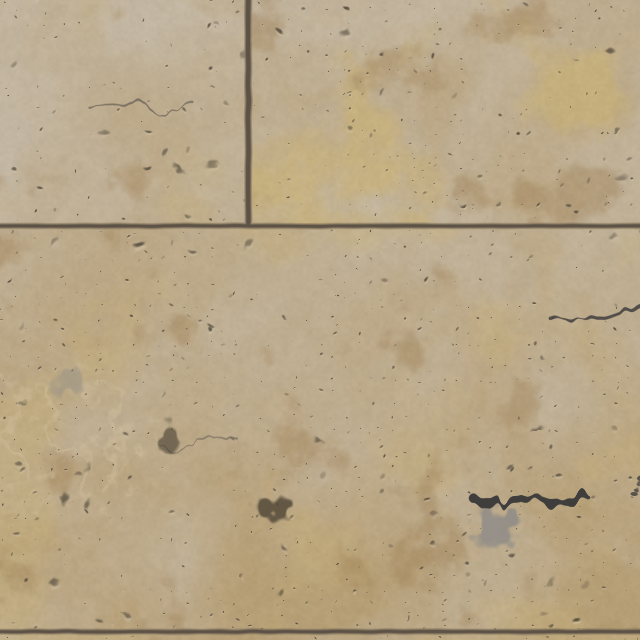
This texture is drawn by a Shadertoy shader. Its source:

```glsl
// Honed travertine slabs in running courses, with narrow joints, pits, cracks and mineral stains.

float hash(vec2 p) {
    vec3 q = fract(p.xyx * vec3(0.1031, 0.1030, 0.0973));
    q += dot(q, q.yzx + 33.33);
    return fract((q.x + q.y) * q.z);
}

float noise(vec2 p) {
    vec2 i = floor(p), f = fract(p);
    f = f * f * (3.0 - 2.0 * f);
    return mix(mix(hash(i), hash(i + vec2(1, 0)), f.x),
               mix(hash(i + vec2(0, 1)), hash(i + vec2(1, 1)), f.x), f.y);
}

float fbm(vec2 p) {
    float sum = 0.0, amp = 0.52;
    for (int i = 0; i < 5; i++) {
        sum += amp * noise(p);
        p = mat2(1.6, 1.2, -1.2, 1.6) * p + 7.3;
        amp *= 0.5;
    }
    return sum;
}

// Coverage of a soft, ragged ellipse
float blob(vec2 p, vec2 centre, vec2 radius, float ragged) {
    vec2 q = (p - centre) / radius;
    float d = length(q) - 1.0 + ragged * (noise(p * 75.0) - 0.5);
    return 1.0 - smoothstep(-0.25, 0.3, d);
}

// Wandering crack from a to b whose width varies along its length
float crack(vec2 p, vec2 a, vec2 b, float bend, float width) {
    vec2 d = b - a;
    float t = clamp(dot(p - a, d) / dot(d, d), 0.0, 1.0);
    vec2 q = p - a - d * t;
    q.y -= bend * (noise(vec2(t * 4.0, a.x * 90.0)) - 0.5 + 0.3 * noise(vec2(t * 15.0, a.y * 70.0)));
    float w = width * (0.2 + 1.3 * noise(p * 65.0));
    return 1.0 - smoothstep(w - 0.001, w + 0.0015, length(q));
}

// Scattered pits: x is the dark hollow, y the lit lower lip
vec2 pits(vec2 p) {
    vec2 result = vec2(0);
    for (int k = 0; k < 3; k++) {
        float count = 17.0 * pow(1.75, float(k));
        vec2 g = p * count + float(k) * 31.7, id = floor(g);
        float cluster = smoothstep(0.3, 0.7, noise(p * 7.0 + float(k) * 5.0));
        float present = step(hash(id + 3.1), 0.1 + 0.32 * cluster);
        vec2 centre = 0.25 + 0.5 * vec2(hash(id + 11.0), hash(id + 27.0));
        float size = mix(0.035, 0.12, pow(hash(id + 41.0), 2.0));
        float turn = 2.2 * (hash(id + 53.0) - 0.4);
        mat2 spin = mat2(cos(turn), -sin(turn), sin(turn), cos(turn));
        vec2 stretch = size * vec2(1.0 + 0.9 * hash(id + 67.0), 0.8);
        vec2 q = fract(g) - centre + 0.09 * (vec2(noise(p * 130.0), noise(p * 130.0 + 40.0)) - 0.5);
        float hollow = 1.0 - smoothstep(0.35, 1.35, length(spin * q / stretch));
        float lip = 1.0 - smoothstep(0.3, 1.4, length(spin * (q + vec2(-0.3, 1.1) * size) / stretch));
        float depth = present * mix(0.3, 1.0, hash(id + 79.0));
        result = max(result, depth * vec2(hollow, lip * step(0.5, hash(id + 91.0))));
    }
    return result;
}

void mainImage(out vec4 fragColor, in vec2 fragCoord) {
    vec2 uv = fragCoord / iResolution.xy;

    // Courses and slabs
    float row = floor((uv.y - 0.013) / 0.634);
    float upper = step(0.5, row), rightSlab = upper * step(0.388, uv.x);
    vec2 p = uv + row * vec2(3.7, 0.0) + rightSlab * vec2(1.9, 2.3);

    // Warm clouding, paler in the upper course and toward the top left of the lower one
    float cloud = fbm(p * 4.5 + 2.0 * fbm(p * 3.0));
    float warmth = mix(0.68 + 0.22 * (uv.x - 0.5) - 0.65 * (uv.y - 0.3), 0.2 + 0.13 * rightSlab, upper);
    warmth = clamp(warmth + 1.6 * (cloud - 0.5), 0.0, 1.15);
    vec3 color = mix(vec3(0.765, 0.715, 0.635), vec3(0.72, 0.635, 0.485), warmth);

    // Yellow and rust stains
    float yellow = smoothstep(0.52, 0.72, fbm(p * 6.0 + 17.0)) * (0.35 + 0.4 * rightSlab);
    color = mix(color, vec3(0.78, 0.69, 0.47), yellow);
    float rust = smoothstep(0.62, 0.8, fbm(p * 11.0 + 43.0));
    color = mix(color, vec3(0.64, 0.53, 0.37), 0.5 * rust);

    // Pale curdled veins at the lower left
    float curd = 1.0 - smoothstep(0.0, 0.07, abs(fbm(p * 19.0) - 0.5));
    color = mix(color, vec3(0.81, 0.74, 0.61), 0.5 * curd * blob(uv, vec2(0.1, 0.31), vec2(0.13, 0.1), 1.0));

    // Fine grain
    color += 0.035 * (fbm(p * 85.0) - 0.5) + 0.018 * (noise(p * 210.0) - 0.5);

    // Pits with lit lips
    vec2 pit = pits(p);
    color = mix(color, vec3(0.84, 0.79, 0.69), 0.45 * pit.y);
    color = mix(color, vec3(0.31, 0.28, 0.23), 0.85 * pit.x);

    // Grey mineral inclusions and large hollows
    float grey = blob(uv, vec2(0.78, 0.178), vec2(0.034, 0.026), 1.3);
    grey = max(grey, 0.5 * blob(uv, vec2(0.102, 0.404), vec2(0.022, 0.017), 1.4));
    color = mix(color, vec3(0.55, 0.54, 0.53), 0.8 * grey);
    float hollow = blob(uv, vec2(0.424, 0.207), vec2(0.028, 0.016), 1.1);
    hollow = max(hollow, 0.8 * blob(uv, vec2(0.263, 0.317), vec2(0.014, 0.019), 1.2));
    color = mix(color, vec3(0.35, 0.31, 0.24), 0.9 * hollow);

    // Cracks
    float dark = crack(uv, vec2(0.74, 0.21), vec2(0.92, 0.205), 0.055, 0.006);
    dark = max(dark, 0.85 * crack(uv, vec2(0.86, 0.496), vec2(1.02, 0.52), 0.025, 0.0022));
    dark = max(dark, 0.8 * crack(uv, vec2(0.985, 0.21), vec2(1.0, 0.255), 0.02, 0.005));
    dark = max(dark, 0.5 * crack(uv, vec2(0.14, 0.835), vec2(0.3, 0.825), 0.045, 0.0015));
    dark = max(dark, 0.4 * crack(uv, vec2(0.24, 0.3), vec2(0.37, 0.315), 0.03, 0.0015));
    color = mix(color, vec3(0.25, 0.24, 0.24), dark);

    // Joints: soft worn shoulders around a dark core
    float waver = 0.0016 * (noise(uv * 38.0) - 0.5);
    float across = min(abs(uv.y - 0.647 + waver), abs(uv.y - 0.013 + waver));
    float upright = max(abs(uv.x - 0.388 + waver) - 0.0012, 0.647 - uv.y);
    float joint = min(across, upright);
    color = mix(color, vec3(0.52, 0.46, 0.37), 0.8 - 0.8 * smoothstep(0.003, 0.0065, joint));
    color = mix(color, vec3(0.34, 0.30, 0.26), 0.9 - 0.9 * smoothstep(0.001, 0.004, joint));

    fragColor = vec4(color, 1.0);
}
```
